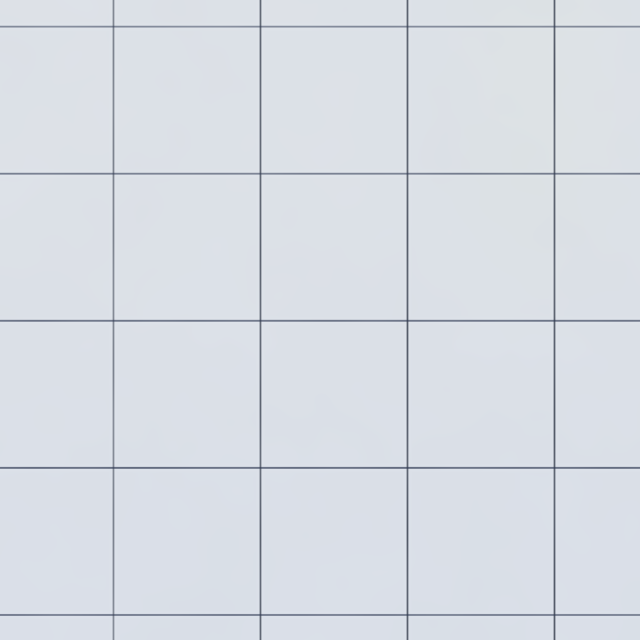
This pattern is drawn by a Shadertoy shader. Its source:

```glsl
// Pale square tiles divided by thin slate joints on a slightly offset grid.
// Each joint is a box-filtered line whose strength varies by line and wears
// along its length; gradient noise tints the glaze faintly.

const vec2 TILE_SIZE = vec2(0.2297, 0.2298);
const vec2 GRID_ORIGIN = vec2(0.1773, 0.0391);
const float JOINT_HALF_WIDTH = 0.0011;
const float JOINT_SOFTNESS = 0.0026;

const vec3 GLAZE_TOP = vec3(0.864, 0.882, 0.906);
const vec3 GLAZE_BOTTOM = vec3(0.853, 0.874, 0.908);
const vec3 JOINT_SLATE = vec3(0.20, 0.23, 0.29);
const vec3 JOINT_BLUE = vec3(0.19, 0.23, 0.33);

vec2 hashGradient(vec2 cell) {
    vec3 p = fract(cell.xyx * vec3(0.1031, 0.1030, 0.0973));
    p += dot(p, p.yzx + 33.33);
    float angle = 6.2832 * fract((p.x + p.y) * p.z);
    return vec2(cos(angle), sin(angle));
}

float gradientNoise(vec2 p) {
    vec2 cell = floor(p);
    vec2 f = p - cell;
    vec2 u = f * f * f * (f * (f * 6.0 - 15.0) + 10.0);
    float a = dot(hashGradient(cell), f);
    float b = dot(hashGradient(cell + vec2(1, 0)), f - vec2(1, 0));
    float c = dot(hashGradient(cell + vec2(0, 1)), f - vec2(0, 1));
    float d = dot(hashGradient(cell + vec2(1, 1)), f - vec2(1, 1));
    return mix(mix(a, b, u.x), mix(c, d, u.x), u.y);
}

// Signed distance to the nearest joint
float jointDistance(float position, float index, float origin, float spacing) {
    return position - origin - index * spacing;
}

// Share of a filter window covered by a line
float lineCoverage(float dist, float halfWidth, float window) {
    float low = max(-halfWidth, dist - 0.5 * window);
    float high = min(halfWidth, dist + 0.5 * window);
    return max(high - low, 0.0) / window;
}

// Uneven ink along one joint
float jointWear(float along, float index, float seed) {
    return 1.0 + 0.12 * gradientNoise(vec2(along * 9.0, index * 7.3 + seed));
}

vec3 glazeColor(vec2 p) {
    vec3 color = mix(GLAZE_BOTTOM, GLAZE_TOP, smoothstep(0.0, 0.8, p.y));
    float warmth = smoothstep(0.2, 0.0, abs(p.x - 0.84)) * smoothstep(0.4, 0.8, p.y);
    color += warmth * vec3(0.0, 0.002, -0.010);
    float mottling = gradientNoise(p * 5.0) + 0.5 * gradientNoise(p * 17.0 + 4.7);
    return color + 0.005 * mottling;
}

void mainImage(out vec4 fragColor, in vec2 fragCoord) {
    vec2 p = fragCoord / iResolution.y;
    float window = max(JOINT_SOFTNESS, 1.0 / iResolution.y);

    // Nearest vertical and horizontal joints
    vec2 index = round((p - GRID_ORIGIN) / TILE_SIZE);
    float dx = jointDistance(p.x, index.x, GRID_ORIGIN.x, TILE_SIZE.x);
    float dy = jointDistance(p.y, index.y, GRID_ORIGIN.y, TILE_SIZE.y);

    // Faded first column and top row
    float columnStrength = mix(0.62, 0.92, smoothstep(-0.3, 1.5, index.x));
    float rowStrength = 1.0 - 0.12 * abs(index.y - 1.0);
    columnStrength *= jointWear(p.y, index.x, 2.6);
    rowStrength *= jointWear(p.x, index.y, 41.4);

    float column = columnStrength * lineCoverage(dx, JOINT_HALF_WIDTH, window);
    float row = rowStrength * lineCoverage(dy, JOINT_HALF_WIDTH, window);

    // Glaze with a faint bright rim beside the joints
    vec3 color = glazeColor(p);
    color += 0.008 * smoothstep(0.008, 0.002, min(abs(dx), abs(dy)));

    color = mix(color, JOINT_SLATE, clamp(column, 0.0, 1.0));
    color = mix(color, JOINT_BLUE, clamp(row, 0.0, 1.0));
    fragColor = vec4(color, 1.0);
}
```
